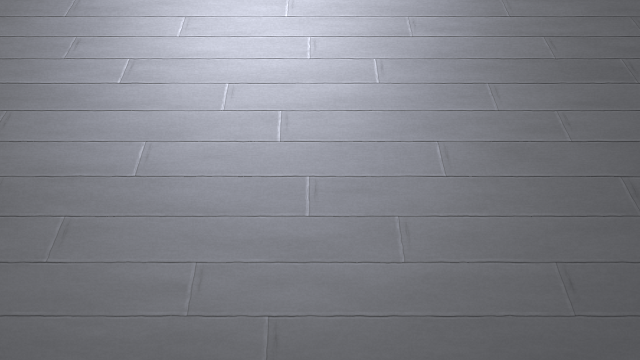
This texture is drawn by a Shadertoy shader. Its source:

```glsl
// Grey plank floor seen in perspective under a soft light from the far side.
// The screen is projected to floor rows, each row is cut into staggered planks,
// then seams, worn end joints, grain and the light pool are layered on top.

float hash(vec2 p) {
    p = fract(p * vec2(0.1731, 0.3197));
    p += dot(p, p.yx + 23.19);
    return fract((p.x + p.y) * p.x * 17.3);
}

float noise(vec2 p) {
    vec2 i = floor(p), f = fract(p);
    f = f * f * (3.0 - 2.0 * f);
    return mix(mix(hash(i), hash(i + vec2(1, 0)), f.x),
               mix(hash(i + vec2(0, 1)), hash(i + vec2(1, 1)), f.x), f.y);
}

float fbm(vec2 p) {
    float sum = 0.0, weight = 0.5;
    for (int i = 0; i < 4; i++) {
        sum += weight * noise(p);
        p = p * 2.03 + 17.7;
        weight *= 0.5;
    }
    return sum;
}

// Soft-edged band of half width w around distance zero
float band(float d, float w, float aa) {
    return 1.0 - smoothstep(max(w - aa, 0.0), w + aa, abs(d));
}

// Stagger of the end joints, repeating every five rows
float stagger(float row) {
    float shifts[5] = float[5](-0.113, 0.428, -0.011, 0.256, -0.324);
    return shifts[int(mod(row, 5.0))];
}

void mainImage(out vec4 fragColor, in vec2 fragCoord) {
    vec2 p = fragCoord / iResolution.y;
    p.y = 1.0 - p.y;
    float pixel = 1.0 / iResolution.y;

    // Project to the floor: across along the planks, depth counted in rows
    float nearness = p.y + 1.0648;
    float across = (p.x - 0.868) / nearness;
    float depth = 22.03 - 23.37 / nearness;
    float aaRow = 0.8 * 23.37 / (nearness * nearness) * pixel;
    float aaJoint = 0.8 * pixel / nearness;

    // Seams between rows, slightly ragged
    float ragged = 0.03 * (fbm(vec2(across * 60.0, floor(depth + 0.5) * 7.3)) - 0.47);
    float seam = depth - floor(depth + 0.5) + ragged;
    float row = floor(depth + ragged);
    float inRow = fract(depth + ragged);

    // End joints and plank identity; wear recurs every two planks, five rows
    float along = across / 0.556 - stagger(row);
    float joint = floor(along + 0.5);
    float end = (along - joint) * 0.556;
    end += 0.0012 * (noise(vec2(inRow * 9.0, row * 3.1 + joint)) - 0.5);
    float jointSeed = hash(vec2(mod(joint, 2.0) + 3.0, mod(row, 5.0) + 11.0));
    float plankSeed = hash(vec2(floor(along) + 31.0, row + 5.0));

    // Pool of light: broad falloff plus a bright far core
    vec2 l = p - vec2(0.72, 0.0);
    float broad = exp(-l.x * l.x / 0.62 - pow(l.y - 0.30, 2.0) / 0.42);
    float core = exp(-l.x * l.x / 0.24 - l.y * l.y / 0.11);
    float tone = 0.338 + 0.243 * broad + 0.30 * core;

    // Plank tone, long streaks and fine grain
    vec2 floorPos = vec2(across, depth);
    float streak = fbm(floorPos * vec2(8.0, 3.5) + plankSeed * 40.0) - 0.47;
    float brushed = noise(floorPos * vec2(110.0, 34.0) + 70.0) - 0.5;
    float grain = noise(p * vec2(250.0, 280.0) + 9.0) - 0.5;
    tone *= 1.0 + 0.03 * (plankSeed - 0.5) + 0.10 * streak + 0.025 * brushed + 0.04 * grain;

    // Seam: worn pale bevel on the far side, dark gap, thin glint on the near side
    float wear = smoothstep(0.25, 0.7, fbm(vec2(across * 22.0, row * 5.7 + 40.0)));
    tone *= 1.0 + (0.015 + 0.05 * wear) * band(seam + 0.05, 0.022, aaRow);
    tone *= 1.0 + (0.01 + 0.07 * wear) * band(seam - 0.035, 0.008, aaRow);
    tone *= 1.0 - 0.34 * (0.55 + 0.45 * wear) * band(seam, 0.007, aaRow);

    // Joint: pale scuffed lip fading leftward, hairline gap, dark smudge beside it
    float scuff = 0.25 + 1.0 * noise(vec2(end * 500.0, inRow * 11.0 + row * 13.0));
    float lip = smoothstep(-0.008, -0.001, end) * (1.0 - smoothstep(-aaJoint, aaJoint, end));
    tone *= 1.0 + (0.03 + 0.06 * jointSeed + 0.19 * broad * broad) * scuff * lip;
    tone *= 1.0 - 0.11 * band(end - 0.0010, 0.0005, aaJoint);
    float smudge = exp(-pow((end - 0.012) / 0.0035, 2.0) - pow((inRow - 0.35) / 0.28, 2.0));
    tone *= 1.0 - 0.10 * smoothstep(0.2, 0.8, jointSeed) * smudge * scuff;

    // Cool tint, stronger where the light reaches
    vec3 tint = mix(vec3(0.98, 0.99, 1.03), vec3(0.975, 0.99, 1.06), smoothstep(0.38, 0.6, tone));
    fragColor = vec4(clamp(tone * tint, 0.0, 1.0), 1.0);
}
```
